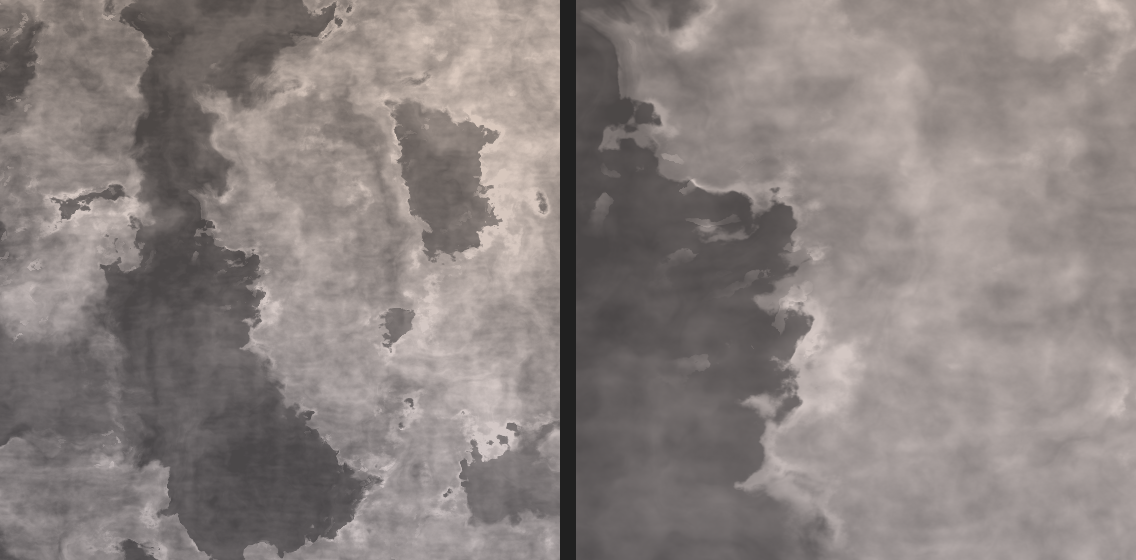
Left, the full canvas; right, a detail of the centre.
A three.js fragment shader for this texture:

```glsl
varying vec2 vUv;

#define DARK_CEMENT vec3(0.265, 0.25, 0.25)
#define PALE_PLASTER vec3(0.83, 0.78, 0.76)
#define COOL_TINT vec3(0.985, 1.0, 1.025)
#define WARM_TINT vec3(1.02, 1.0, 0.97)
#define WARP 0.2
#define EDGE_LEVEL 0.42
#define RAGGEDNESS 1.3
#define CLOUDING 0.95
#define RIM_GAIN 0.2
#define CHIP_GAIN 0.24
#define GRAIN 0.2

float hash(vec2 p) {
  vec3 q = fract(p.xyx * 0.1031);
  q += dot(q, q.yzx + 33.33);
  return fract((q.x + q.y) * q.z);
}

float noise(vec2 p) {
  vec2 cell = floor(p), f = fract(p);
  f = f * f * (3.0 - 2.0 * f);
  float low = mix(hash(cell), hash(cell + vec2(1.0, 0.0)), f.x);
  float high = mix(hash(cell + vec2(0.0, 1.0)), hash(cell + 1.0), f.x);
  return mix(low, high, f.y);
}

// Layered noise, centred on zero
float fbm(vec2 p) {
  float sum = 0.0, total = 0.0, weight = 1.0;
  for (int i = 0; i < 6; i++) {
    sum += weight * (noise(p) - 0.5);
    total += weight;
    weight *= 0.56;
    p = mat2(0.8, 0.6, -0.6, 0.8) * p * 1.97 + 11.3;
  }
  return sum / total;
}

// Cellular noise: distance to the nearest seed and that seed's random value
vec2 cellular(vec2 p) {
  vec2 cell = floor(p), nearest = vec2(9.0, 0.0);
  for (int y = -1; y <= 1; y++) {
    for (int x = -1; x <= 1; x++) {
      vec2 c = cell + vec2(float(x), float(y));
      vec2 seed = c + vec2(hash(c), hash(c + 57.0));
      float d = length(p - seed);
      if (d < nearest.x) nearest = vec2(d, hash(c + 131.0));
    }
  }
  return nearest;
}

float stain(vec2 p, vec2 center, vec2 radius) {
  vec2 q = (p - center) / radius;
  return exp(-dot(q, q));
}

// Broad layout of bare dark cement (positive) and thick plaster (negative)
float bareCement(vec2 p) {
  float s = 0.24 * (1.0 - smoothstep(0.3, 0.55, p.x));
  s += 0.75 * stain(p, vec2(0.37, 0.96), vec2(0.17, 0.15));
  s += 0.4 * stain(p, vec2(0.28, 0.72), vec2(0.1, 0.2));
  s += 0.5 * stain(p, vec2(0.34, 0.44), vec2(0.09, 0.16));
  s += 0.95 * stain(p, vec2(0.47, 0.16), vec2(0.16, 0.17));
  s += 0.45 * stain(p, vec2(0.09, 0.37), vec2(0.14, 0.13));
  s += 0.95 * stain(p, vec2(0.79, 0.68), vec2(0.075, 0.17));
  s += 0.8 * stain(p, vec2(0.73, 0.43), vec2(0.06, 0.05));
  s += 0.85 * stain(p, vec2(0.98, 0.12), vec2(0.12, 0.1));
  s += 0.6 * stain(p, vec2(0.0, 0.88), vec2(0.06, 0.08));
  s -= 0.4 * stain(p, vec2(0.13, 0.83), vec2(0.1, 0.16));
  s -= 0.4 * stain(p, vec2(0.06, 0.12), vec2(0.13, 0.13));
  return s;
}

void main() {
  vec2 p = vUv;
  vec2 warp = vec2(fbm(p * 5.0), fbm(p * 5.0 + 17.0));

  // Ragged plaster coat, crisp in places and rubbed out in others
  float ragged = fbm(p * 8.0 + 2.0 * warp + 40.0);
  float crumbs = fbm(p * vec2(34.0, 42.0) + 5.0);
  float field = bareCement(p + WARP * warp) + RAGGEDNESS * ragged + 0.4 * crumbs;
  float rubbed = smoothstep(-0.1, 0.13, fbm(p * 3.5 + 71.0));
  float width = mix(0.025, 0.24, rubbed);
  float coat = 1.0 - smoothstep(EDGE_LEVEL - width, EDGE_LEVEL + width, field);

  // Bright lip along the crisp edges
  float lip = smoothstep(EDGE_LEVEL - 0.2, EDGE_LEVEL - 0.04, field) * coat;
  lip *= (1.0 - rubbed) * smoothstep(-0.08, 0.1, crumbs + 0.5 * ragged);

  // Loose chips scattered near the edges
  vec2 chip = cellular(p * vec2(55.0, 70.0) + 9.0 * warp + 3.0 * crumbs);
  float chips = (1.0 - smoothstep(0.3, 0.42, chip.x)) * smoothstep(0.72, 0.76, chip.y);
  chips *= stain(vec2(field, 0.0), vec2(EDGE_LEVEL, 0.0), vec2(0.13, 1.0));
  chips *= smoothstep(-0.02, 0.1, fbm(p * 6.0 + 23.0));

  // Clouds, trowel marks, drips and grain
  float clouds = fbm(p * vec2(6.0, 5.0) + 3.0 * warp + 90.0);
  float trowel = noise(p * vec2(38.0, 190.0) + 8.0 * warp) - 0.5;
  float drips = noise(p * vec2(75.0, 8.0) + 4.0 * warp) - 0.5;
  float grain = fbm(p * vec2(60.0, 75.0) + 31.0);

  float tone = mix(0.25, 0.6, coat) - 0.1 * clamp(field - EDGE_LEVEL, 0.0, 0.6);
  tone += CLOUDING * clouds * mix(0.65, 1.0, coat);
  tone += 0.12 * (p.x - 0.5) + 0.16 * stain(p, vec2(1.0, 0.92), vec2(0.3, 0.35));
  tone += RIM_GAIN * lip + CHIP_GAIN * chips;
  tone += (0.08 * trowel + GRAIN * grain) * mix(0.6, 1.0, coat) + 0.07 * drips;
  tone += 0.28 * crumbs * coat;

  vec3 color = mix(DARK_CEMENT, PALE_PLASTER, clamp(tone, 0.06, 1.0));
  float warmth = smoothstep(0.25, 1.1, p.y + 0.25 * p.x);
  gl_FragColor = vec4(color * mix(COOL_TINT, WARM_TINT, warmth), 1.0);
}
```
